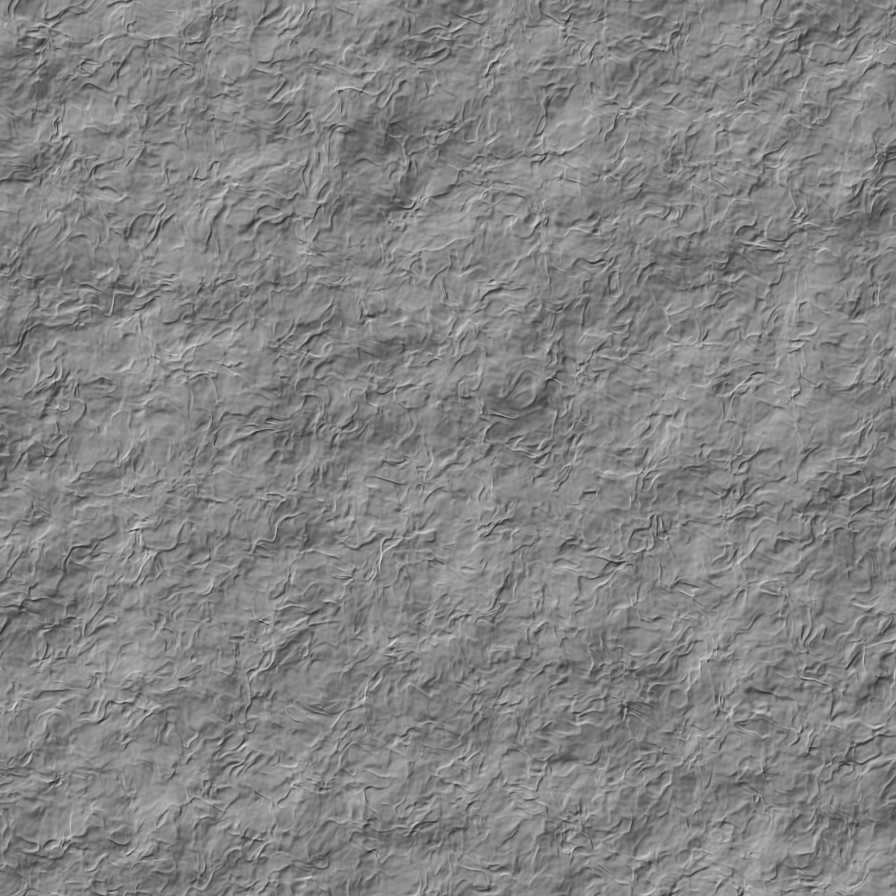
Give the GLSL for this texture, as a Shadertoy shader.

```glsl
// Grey embossed rock: a height field of layered gradient noise and wavy
// creases, lit at a low angle from the upper left. Brightness follows the
// slope of the height field along the light direction.

#define MID_GREY 0.526        // brightness of level ground
#define LIGHT_DIR vec2(-0.6, 0.8)
#define SAMPLE_STEP 0.0009    // half distance of the slope samples
#define GROUND_SLOPE 0.034    // steepness of each ground octave
#define CREASE_HEIGHT 0.00046 // height of the crease lines
#define CREASE_WIDTH 0.0025   // half width of the crease lines
#define CREASE_SCALE 20.0     // frequency of the widest crease layer
#define SHADOW_GAIN 1.25
#define HIGHLIGHT_GAIN 0.86

// Integer hash giving a unit gradient for a lattice point
vec2 latticeGradient(vec2 cell) {
    uvec2 v = uvec2(ivec2(cell)) * 1664525u + 1013904223u;
    v.x += v.y * 1664525u;
    v.y += v.x * 1664525u;
    v ^= v >> 16u;
    v.x += v.y * 1664525u;
    v.y += v.x * 1664525u;
    v ^= v >> 16u;
    vec2 g = vec2(v & 65535u) / 32767.5 - 1.0;
    return g / max(length(g), 0.001);
}

// Gradient noise, roughly -0.7 to 0.7
float noise(vec2 p) {
    vec2 cell = floor(p);
    vec2 f = p - cell;
    vec2 u = f * f * f * (f * (f * 6.0 - 15.0) + 10.0);
    vec2 right = vec2(1.0, 0.0);
    vec2 up = vec2(0.0, 1.0);
    float a = dot(latticeGradient(cell), f);
    float b = dot(latticeGradient(cell + right), f - right);
    float c = dot(latticeGradient(cell + up), f - up);
    float d = dot(latticeGradient(cell + 1.0), f - 1.0);
    return mix(mix(a, b, u.x), mix(c, d, u.x), u.y);
}

vec2 noisePair(vec2 p) {
    return vec2(noise(p), noise(p + vec2(37.3, 81.7)));
}

// Broad swells down to fine grain, each octave equally steep
float ground(vec2 p) {
    float height = 0.0;
    float freq = 5.0;
    for (int i = 0; i < 6; i++) {
        height += GROUND_SLOPE / freq * noise(p * freq + float(i) * 17.31);
        freq *= 2.03;
    }
    return height;
}

// Ridges and small ledges along the zero lines of crinkled noise
float creases(vec2 p) {
    float height = 0.0;
    float freq = CREASE_SCALE;
    for (int i = 0; i < 3; i++) {
        vec2 q = p * freq + float(i) * 43.7;
        float line = noise(q) + 0.35 * noise(q * 2.3 + 9.1);
        float across = line / (CREASE_WIDTH * freq * 1.3);
        float ridge = exp(-across * across);
        float ledge = across / sqrt(1.0 + across * across);
        float strength = smoothstep(-0.4, 0.5, noise(q * 0.6 + 71.9));
        height += CREASE_HEIGHT * strength * (ridge + 0.6 * ledge);
        freq *= 1.7;
    }
    return height;
}

float relief(vec2 p) {
    vec2 bend = 0.02 * noisePair(p * 14.0) + 0.007 * noisePair(p * 45.0 + 5.7);
    return ground(p + 0.4 * bend) + creases(p + bend);
}

void mainImage(out vec4 fragColor, in vec2 fragCoord) {
    vec2 p = fragCoord / iResolution.y + 3.0;

    // Slope seen by the light
    vec2 offset = LIGHT_DIR * SAMPLE_STEP;
    float slope = (relief(p - offset) - relief(p + offset)) / (2.0 * SAMPLE_STEP);

    // Deeper shadows than highlights, with soft limits
    float shade = slope * (slope < 0.0 ? SHADOW_GAIN : HIGHLIGHT_GAIN);
    shade /= sqrt(1.0 + shade * shade * 6.0);

    fragColor = vec4(vec3(MID_GREY + shade), 1.0);
}
```
